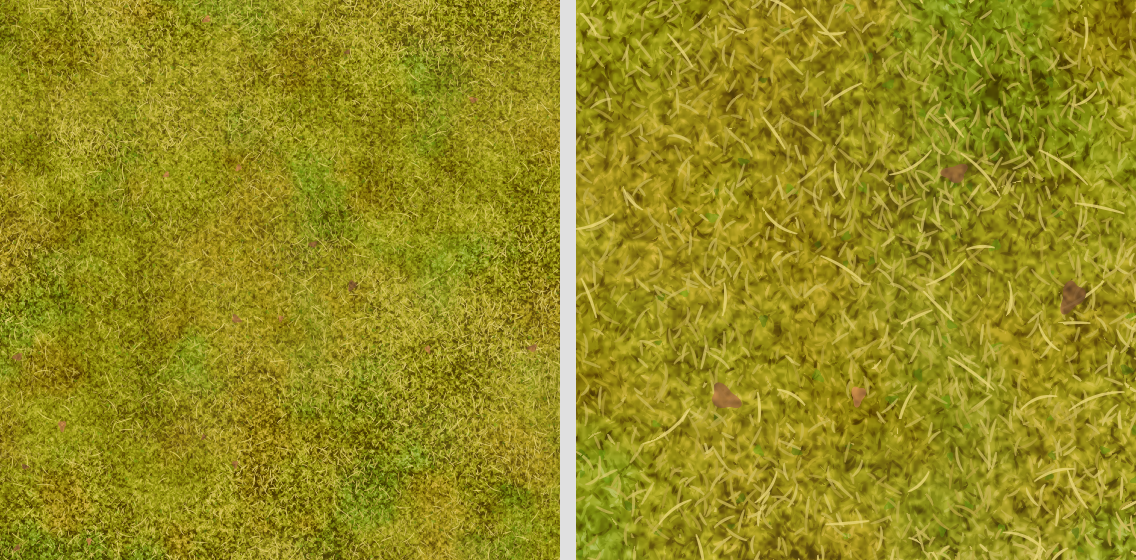
Left: the whole. Right: its middle third, enlarged.
This texture is drawn by a Shadertoy shader. Its source:

```glsl
const vec3 SHADE = vec3(0.36, 0.29, 0.01);
const vec3 MOSS = vec3(0.48, 0.45, 0.025);
const vec3 GRASS = vec3(0.56, 0.56, 0.045);
const vec3 SUNLIT = vec3(0.70, 0.68, 0.15);
const vec3 DRY = vec3(0.67, 0.59, 0.18);
const vec3 STRAW = vec3(0.88, 0.81, 0.46);
const vec3 CLOVER = vec3(0.36, 0.53, 0.05);
const vec3 RUST = vec3(0.50, 0.40, 0.02);
const vec3 LEAF = vec3(0.74, 0.50, 0.28);

float hash(vec2 p) {
    return fract(sin(dot(p, vec2(127.1, 311.7))) * 43758.5453);
}

vec2 hash2(vec2 p) {
    return vec2(hash(p), hash(p + 57.3));
}

float noise(vec2 p) {
    vec2 i = floor(p), f = fract(p);
    f = f * f * (3.0 - 2.0 * f);
    vec2 e = vec2(0.0, 1.0);
    return mix(mix(hash(i), hash(i + e.yx), f.x),
               mix(hash(i + e.xy), hash(i + e.yy), f.x), f.y);
}

float fbm(vec2 p) {
    float sum = 0.0, gain = 0.5;
    for (int i = 0; i < 4; i++) {
        sum += gain * noise(p);
        p = mat2(1.6, 1.2, -1.2, 1.6) * p + 7.7;
        gain *= 0.5;
    }
    return sum / 0.9375;
}

// Coverage and random id of one layer of curved, tapered blades
vec2 blades(vec2 uv, float count, float len, float width, float spread, float seed) {
    float pixel = 1.0 / iResolution.y;
    vec2 cell = floor(uv * count);
    vec2 best = vec2(0.0);
    for (int k = 0; k < 9; k++) {
        vec2 id = cell + vec2(k % 3 - 1, k / 3 - 1);
        vec2 key = id + seed * 19.19;
        vec2 shape = hash2(key + 3.7);
        vec2 d = uv - (id + hash2(key)) / count;
        float angle = (shape.x - 0.5) * spread;
        float c = cos(angle), s = sin(angle);
        d = vec2(c * d.x - s * d.y, s * d.x + c * d.y);
        float halfLen = 0.5 * len * (0.4 + 0.6 * shape.y);
        float along = d.y / halfLen;
        d.x += (hash(key + 9.1) - 0.5) * 0.5 * halfLen * along * along;
        float w = width * (1.0 - 0.5 * along * along);
        float cover = clamp((w - abs(d.x)) / pixel + 0.5, 0.0, 1.0)
                    * clamp((halfLen - abs(d.y)) / pixel + 0.5, 0.0, 1.0);
        if (cover > best.x) best = vec2(cover, hash(key + 5.3));
    }
    return best;
}

// Scattered lobed blobs; chance is the share of cells that hold one
vec2 blobs(vec2 uv, float count, float radius, float chance, float seed) {
    vec2 cell = floor(uv * count);
    vec2 key = cell + seed * 23.7;
    vec2 d = uv - (cell + 0.25 + 0.5 * hash2(key)) / count;
    float turn = 6.283 * hash(key + 4.1);
    d = mat2(cos(turn), sin(turn), -sin(turn), cos(turn)) * d * vec2(1.0, 1.5);
    float lobes = 1.0 + 0.22 * sin(3.0 * atan(d.y, d.x) + turn);
    float r = radius * (0.5 + 0.5 * hash(key + 8.2)) * lobes;
    float cover = clamp((r - length(d)) * iResolution.y + 0.5, 0.0, 1.0);
    return vec2(cover * step(hash(key + 6.6), chance), hash(key + 2.9));
}

vec3 turf(float tone) {
    vec3 c = mix(SHADE * 0.75, SHADE, smoothstep(-0.35, 0.0, tone));
    c = mix(c, MOSS, smoothstep(-0.05, 0.28, tone));
    c = mix(c, GRASS, smoothstep(0.25, 0.52, tone));
    c = mix(c, SUNLIT, smoothstep(0.52, 0.92, tone));
    return mix(c, STRAW, 0.7 * smoothstep(0.92, 1.35, tone));
}

void mainImage(out vec4 fragColor, in vec2 fragCoord) {
    vec2 uv = fragCoord / iResolution.y;

    // Broad patches of dry, lush and mossy ground
    float dry = smoothstep(0.42, 0.70, fbm(uv * vec2(6.0, 9.0) + 3.0));
    float lush = smoothstep(0.48, 0.72, fbm(uv * 9.0 + 21.0));
    float rust = smoothstep(0.50, 0.72, fbm(uv * 9.0 + 43.0));
    float crisp = mix(0.85, 1.35, smoothstep(0.35, 0.65, fbm(uv * 4.0 + 65.0)));
    float clump = smoothstep(0.38, 0.68, fbm(uv * vec2(17.0, 21.0) + 87.0));

    // Fine undergrowth
    float fine = 0.5 * noise(uv * 190.0) + 0.5 * noise(uv * 370.0 + 11.0);
    float tone = 0.45 + 1.4 * crisp * (fine - 0.5) + 0.8 * (fbm(uv * 15.0) - 0.5);
    vec3 color = turf(tone);

    // Dense short grass
    for (int i = 0; i < 5; i++) {
        vec2 b = blades(uv, 115.0, 0.011, 0.0009, 2.5, float(i) + 1.0);
        color = mix(color, turf(tone + (b.y - 0.47) * 1.15 * crisp), 0.9 * b.x);
    }
    color = mix(color, color * CLOVER / GRASS, 0.45 * lush);
    color = mix(color, color * RUST / MOSS, 0.65 * rust);
    color = mix(color, DRY * (0.55 + 0.9 * fine), 0.28 * dry);

    // Small green weeds
    vec2 weed = blobs(uv, 64.0, 0.004, 0.08 + 0.25 * lush, 2.0);
    color = mix(color, CLOVER * (0.75 + 0.5 * weed.y), 0.5 * weed.x);

    // Dry straw, short and clumped, then sparse and long
    for (int i = 0; i < 4; i++) {
        vec2 b = blades(uv, 74.0, 0.016, 0.0009, 2.5, float(i) + 11.0);
        float keep = step(b.y, 0.10 + 0.28 * dry + 0.38 * clump);
        vec3 straw = mix(DRY, STRAW, 0.15 + 0.85 * hash(b.yy));
        color = mix(color, straw, min(0.78 * crisp, 1.0) * keep * b.x);
    }
    vec2 stalk = blades(uv, 29.0, 0.036, 0.0009, 3.1, 31.0);
    float standing = step(stalk.y, 0.15 + 0.25 * dry + 0.4 * clump);
    color = mix(color, STRAW * 1.04, 0.8 * standing * stalk.x);

    // A few fallen leaves
    vec2 leaf = blobs(uv, 15.0, 0.010, 0.14, 5.0);
    color = mix(color, LEAF * (0.7 + 0.4 * leaf.y + 0.5 * (fine - 0.5)), 0.85 * leaf.x);

    fragColor = vec4(clamp(color, 0.0, 1.0), 1.0);
}
```
